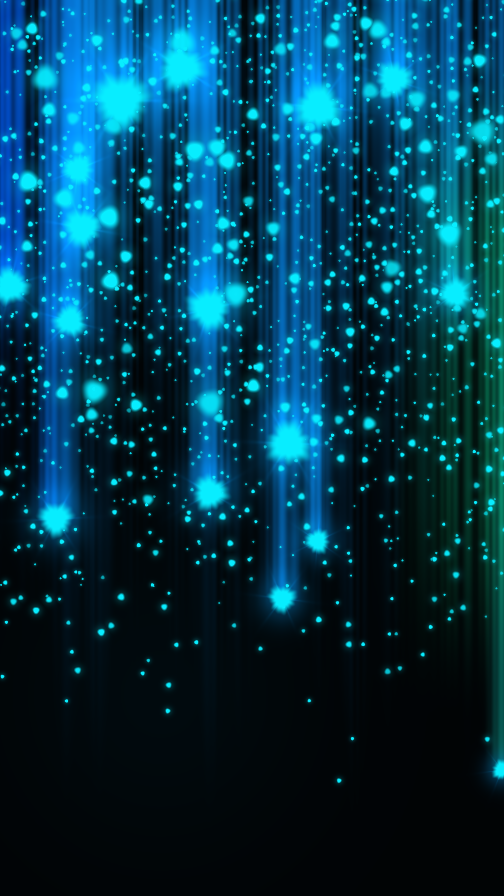
A Shadertoy shader for this background:

```glsl
// A shower of cyan sparks falling through blue light curtains into darkness.
// Focal comets carry soft vertical trails; jittered cells scatter the smaller
// sparks, and layered sines comb the curtains into fine threads.

const vec3 CYAN = vec3(0.03, 0.93, 1.0);

// Focal comets: x, height, radius (canvas width = 1)
const vec3 COMETS[16] = vec3[16](
    vec3(0.240, 1.578, 0.060), vec3(0.360, 1.643, 0.048),
    vec3(0.632, 1.565, 0.050), vec3(0.155, 1.442, 0.032),
    vec3(0.163, 1.326, 0.040), vec3(0.020, 1.210, 0.039),
    vec3(0.139, 1.141, 0.034), vec3(0.415, 1.165, 0.045),
    vec3(0.782, 1.620, 0.038), vec3(0.996, 0.250, 0.020),
    vec3(0.903, 1.195, 0.033), vec3(0.111, 0.748, 0.035),
    vec3(0.417, 0.800, 0.036), vec3(0.573, 0.898, 0.046),
    vec3(0.630, 0.704, 0.025), vec3(0.560, 0.590, 0.028));

vec3 hash3(vec2 p) {
    vec3 q = fract(p.xyx * vec3(0.1031, 0.1030, 0.0973));
    q += dot(q, q.yxz + 33.33);
    return fract((q.xxy + q.yzz) * q.zyx);
}

// Fine vertical threads, 0 to 1
float threads(float x) {
    float s = sin(x * 47.0 + 2.0 * sin(x * 19.0));
    s += 0.9 * sin(x * 151.0 + 1.5 * sin(x * 33.0));
    s += 0.9 * sin(x * 347.0 + 2.0 * sin(x * 71.0));
    return clamp(0.5 + 0.26 * s, 0.0, 1.0);
}

// Soft ragged core (x) and surrounding halo with thin rays (y)
vec2 spark(vec2 d, float radius, float seed) {
    float dist = length(d);
    float angle = atan(d.y, d.x + 1e-5);
    float rim = radius * (1.0 + 0.10 * sin(angle * 3.0 + seed)
                              + 0.05 * sin(angle * 7.0 - seed * 2.0)
                              + 0.04 * sin(angle * 13.0 + seed * 3.0));
    float core = 1.0 - smoothstep(rim * 0.5, rim * 1.1, dist);
    float halo = 0.55 * exp(-dist * dist / (radius * radius * 2.6));
    float rays = pow(abs(cos(angle * 3.0 + seed)), 70.0);
    return vec2(core, halo + 0.7 * rays * exp(-dist / (radius * 0.7)));
}

// Cellular scatter that thins out below a given height range
float scatter(vec2 p, float cell, float radius, float density, vec2 range) {
    vec2 home = floor(p / cell);
    float light = 0.0;
    for (int j = -1; j <= 1; j++)
    for (int i = -1; i <= 1; i++) {
        vec2 id = home + vec2(i, j);
        vec3 h = hash3(id + 311.0 * cell + 17.0);
        vec3 k = hash3(id + 71.0 + 97.0 * cell);
        float chance = density * smoothstep(range.x, range.y, id.y * cell);
        if (h.z > chance) continue;
        vec2 d = p - (id + h.xy) * cell;
        float r = radius * mix(0.6, 1.3, k.x * k.x);
        float angle = atan(d.y, d.x + 1e-5);
        float rim = r * (1.0 + 0.07 * sin(angle * 3.0 + k.y * 6.3));
        float dotLight = 1.0 - smoothstep(rim * 0.4, rim * 1.15, length(d));
        dotLight += 0.25 * exp(-dot(d, d) / (r * r * 2.5));
        light = max(light, dotLight * mix(0.65, 1.0, k.z));
    }
    return light;
}

void mainImage(out vec4 fragColor, in vec2 fragCoord) {
    vec2 p = fragCoord / iResolution.xy * vec2(1.0, 16.0 / 9.0);
    float comb = threads(p.x);

    // Comets and the trails above them
    float core = 0.0, halo = 0.0, trail = 0.0;
    for (int i = 0; i < 16; i++) {
        vec3 c = COMETS[i];
        vec2 d = p - c.xy;
        vec2 s = spark(d, c.z, float(i) * 1.7);
        core = max(core, s.x);
        halo += s.y;
        float across = d.x / (c.z * 0.9);
        trail += 1.1 * exp(-across * across - 1.6 * max(d.y, 0.0))
               * smoothstep(-0.03, 0.06, d.y);
    }

    // Curtain with uneven lower ends
    float hem = 0.55 + 0.18 * sin(p.x * 23.0 + 1.0) + 0.12 * sin(p.x * 87.0);
    float curtain = smoothstep(hem - 0.15, hem + 0.55, p.y)
                  * (0.14 + 0.66 * smoothstep(0.9, 1.7, p.y)) * comb;
    float glow = 1.0 - exp(-(trail * (0.55 + 0.9 * comb) + curtain));

    // Blue on the left, passing to teal and green on the right
    vec3 blue = mix(vec3(0.0, 0.34, 0.92), vec3(0.02, 0.50, 0.88),
                    smoothstep(0.0, 0.18, p.x));
    float greenBand = smoothstep(0.74, 1.0, p.x)
                    * (1.0 - smoothstep(1.25, 1.7, p.y));
    vec3 tint = mix(blue, vec3(0.03, 0.44, 0.40), greenBand);
    vec3 color = vec3(0.004, 0.014, 0.020) + tint * glow;
    color += vec3(0.01, 0.25, 0.15) * greenBand
           * smoothstep(0.35, 0.85, p.y) * (0.25 + 0.85 * comb);

    // Dim pool beneath the curtain
    vec2 pool = (p - vec2(0.32, 0.40)) / vec2(0.30, 0.32);
    color += vec3(0.0, 0.025, 0.035) * exp(-dot(pool, pool));

    // Dust, fine, medium and large scattered sparks
    float sparks = 0.75 * scatter(p, 0.027, 0.0042, 0.55, vec2(0.35, 1.15));
    sparks = max(sparks, scatter(p, 0.036, 0.0062, 0.60, vec2(0.12, 1.05)));
    sparks = max(sparks, scatter(p, 0.058, 0.0115, 0.55, vec2(0.45, 1.50)));
    sparks = max(sparks, scatter(p, 0.105, 0.0230, 0.62, vec2(0.75, 1.65)));

    color += vec3(0.01, 0.42, 0.66) * halo;
    color = mix(color, CYAN, clamp(max(core, sparks), 0.0, 1.0));
    fragColor = vec4(clamp(color, 0.0, 1.0), 1.0);
}
```
